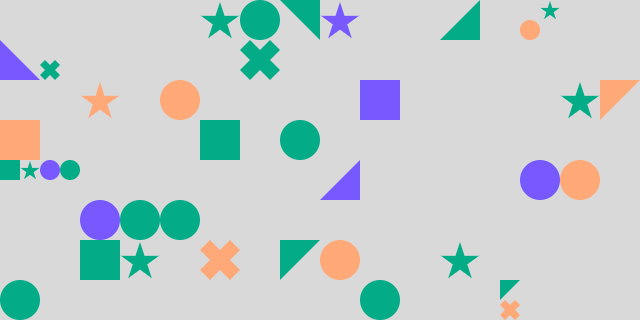
Reproduce this pattern procedurally as a WebGL 2 fragment shader.

```glsl
#version 300 es
precision highp float;
precision highp int;
// Sparse grid of flat circles, squares, stars, triangles and crosses on light grey.

#define ROWS 8.0          // cells over the canvas height
#define COLUMNS 16        // cells before the shuffle wraps
#define FILLED 29         // of 128 cells, those with one large shape
#define SPLIT 6           // of 128 cells, those divided into quarters
#define SMALL_SEED 24     // arrangement of the quarter shapes
#define GREEN_SHARE 0.53
#define ORANGE_SHARE 0.25
#define ARM_WIDTH 0.177   // half width of a cross arm
#define STAR_RADIUS 0.5

uniform vec2 u_resolution;
out vec4 fragColor;

const vec3 PAPER = vec3(0.851);
const vec3 GREEN = vec3(0.015, 0.67, 0.53);
const vec3 ORANGE = vec3(1.0, 0.66, 0.47);
const vec3 PURPLE = vec3(0.47, 0.35, 1.0);
const float PI = 3.14159265;

// Bijection on 0..127: gives every cell a unique rank, so shares stay exact.
int shuffle(int n) {
    n = (n * 37) & 127;
    n ^= n >> 4;
    n = (n * 85) & 127;
    n ^= n >> 3;
    n = (n * 53) & 127;
    return n ^ (n >> 4);
}

// Distance functions for a unit cell centred on the origin.
float box(vec2 p, vec2 halfSize) {
    vec2 d = abs(p) - halfSize;
    return max(d.x, d.y);
}

float star(vec2 p) {
    p.y += 0.05;
    float sector = PI / 5.0;
    float angle = abs(mod(atan(p.x, p.y) + sector, 2.0 * sector) - sector);
    return length(p) * cos(angle - 2.0 * sector) - STAR_RADIUS * cos(2.0 * sector);
}

float triangle(vec2 p, int turn) {
    vec2 corner = vec2((turn & 1) == 0 ? 1.0 : -1.0, (turn & 2) == 0 ? 1.0 : -1.0);
    return max(box(p, vec2(0.5)), dot(p, corner) * sqrt(0.5));
}

float cross45(vec2 p) {
    vec2 q = vec2(p.x + p.y, p.x - p.y) * sqrt(0.5);
    vec2 arm = vec2(sqrt(0.5) - ARM_WIDTH, ARM_WIDTH);
    return min(box(q, arm), box(q, arm.yx));
}

// The rank selects the kind of shape.
float shape(vec2 p, int rank) {
    if (rank < 11) return length(p) - 0.5;
    if (rank < 15) return box(p, vec2(0.5));
    if (rank < 21) return star(p);
    if (rank < 27) return triangle(p, rank);
    return cross45(p);
}

// Golden-ratio steps spread the colours evenly over each kind.
vec3 shapeColor(int rank) {
    float pick = fract(float(rank) * 0.618034);
    if (pick < GREEN_SHARE) return GREEN;
    return pick < GREEN_SHARE + ORANGE_SHARE ? ORANGE : PURPLE;
}

void main() {
    vec2 p = gl_FragCoord.xy / u_resolution.y * ROWS;
    float pixel = ROWS / u_resolution.y;
    ivec2 cell = ivec2(floor(p));
    int rank = shuffle(cell.y * COLUMNS + cell.x);
    int limit = FILLED;
    p = fract(p);

    // Split cells hold up to four shapes of half the size.
    if (rank >= FILLED && rank < FILLED + SPLIT) {
        p *= 2.0;
        pixel *= 2.0;
        ivec2 quarter = ivec2(floor(p));
        rank = shuffle(4 * rank + 2 * quarter.y + quarter.x + SMALL_SEED);
        limit = FILLED + SPLIT;
        p = fract(p);
    }

    vec3 color = PAPER;
    if (rank < limit) {
        float coverage = clamp(0.5 - shape(p - 0.5, rank) / pixel, 0.0, 1.0);
        color = mix(PAPER, shapeColor(rank), coverage);
    }
    fragColor = vec4(color, 1.0);
}
```
